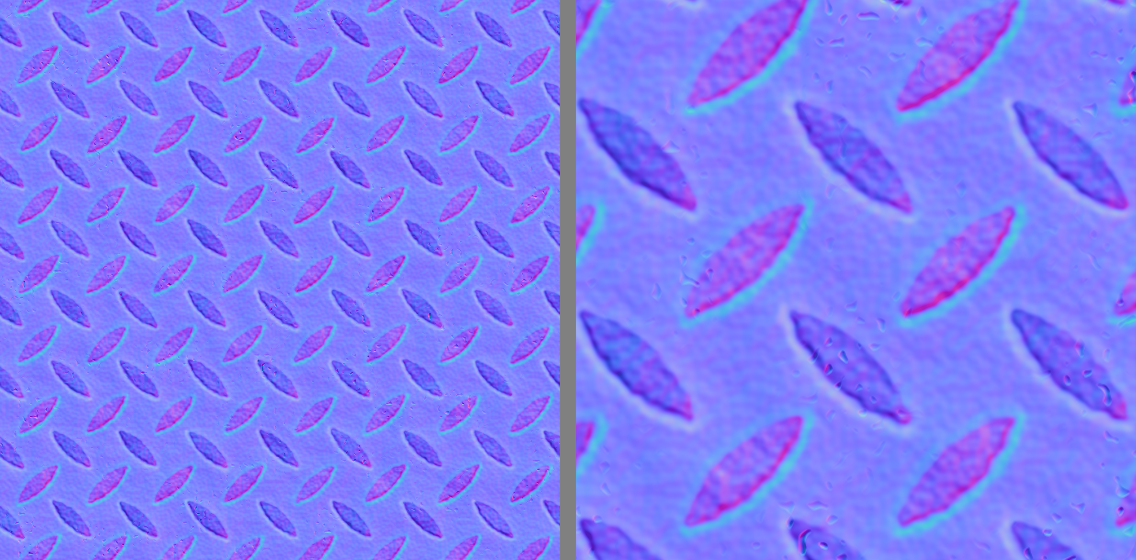
Left, the full canvas; right, a detail of the centre.
A Shadertoy shader for this texture map:

```glsl
// Tangent-space normal map of worn diamond tread plate: two interleaved grids
// of lens-shaped studs leaning opposite ways. Each stud adds a tilt profile from
// its signed distance; periodic gradient noise adds dents, pits and ragged rims.

const float TAU = 6.2831853;
const float REPEATS = 8.0;                     // studs across and down
const vec2 RISING_CENTER = vec2(0.515, 0.085); // in cells, "/" studs
const vec2 FALLING_CENTER = vec2(0.015, 0.59); // in cells, mirrored studs
const vec2 STUD_HALF = vec2(0.345, 0.083);     // half length, half width
const float STUD_ROUNDING = 0.025;
const float STUD_ANGLE = 0.755;
const float COLUMN_DRIFT = 0.045;              // slow sideways wander of columns
const float JITTER = 0.015;
const vec2 TILT_DIR = vec2(0.55, -0.83);       // downhill side of a "/" stud
const float FACE_TILT = 0.24;
const float RIM_TILT = 0.52;
const float MOAT_TILT = 0.50;
const float SKIRT_TILT = 0.075;
const float FALLING_MOAT = 0.62;               // shallower moat on mirrored studs
const float EDGE_ROUGHNESS = 0.016;
const float FACE_WEAR = 2.0;
const vec2 PLATE_TILT = vec2(0.0, -0.015);

float hash(vec2 p)
{
    uvec2 q = uvec2(ivec2(p)) * uvec2(1597334673u, 3812015801u);
    uint h = (q.x ^ q.y) * 1597334673u;
    h = (h ^ (h >> 15)) * 2246822519u;
    return float((h ^ (h >> 13)) >> 8) / 16777216.0;
}

float cornerDot(vec2 cell, vec2 offset, vec2 f, float period)
{
    float a = TAU * hash(mod(cell + offset, period) + period);
    return dot(vec2(cos(a), sin(a)), f - offset);
}

// Gradient noise over the unit square, tiling after "period" lattice cells
float gradientNoise(vec2 uv, float period)
{
    vec2 p = uv * period, c = floor(p), f = p - c;
    vec2 w = f * f * f * (f * (f * 6.0 - 15.0) + 10.0);
    vec2 e = vec2(1.0, 0.0);
    return mix(mix(cornerDot(c, e.yy, f, period), cornerDot(c, e.xy, f, period), w.x),
               mix(cornerDot(c, e.yx, f, period), cornerDot(c, e.xx, f, period), w.x), w.y);
}

// Wear height: broad dents, fine grain, sparse pits
float wearHeight(vec2 uv)
{
    float dents = 0.045 * gradientNoise(uv, 17.0) / 17.0;
    float grain = 0.04 * gradientNoise(uv, 61.0) / 61.0
                + 0.06 * gradientNoise(uv, 149.0) / 149.0;
    float scatter = smoothstep(-0.1, 0.5, gradientNoise(uv, 13.0));
    float pits = 0.4 * scatter * max(gradientNoise(uv, 127.0) - 0.3, 0.0) / 127.0;
    return dents + grain - pits;
}

vec2 wearSlope(vec2 uv)
{
    const float STEP = 0.0014;
    float h = wearHeight(uv);
    return vec2(wearHeight(uv + vec2(STEP, 0.0)) - h,
                wearHeight(uv + vec2(0.0, STEP)) - h) / STEP;
}

// Pointed lens along x, exact at its two tips
float lensDistance(vec2 p, vec2 halfSize)
{
    p = abs(p);
    float radius = dot(halfSize, halfSize) / (2.0 * halfSize.y);
    float drop = radius - halfSize.y;
    bool beyondTip = (p.x - halfSize.x) * drop > p.y * halfSize.x;
    return beyondTip ? length(p - vec2(halfSize.x, 0.0))
                     : length(p + vec2(0.0, drop)) - radius;
}

float bell(float x, float width)
{
    return exp(-x * x / (width * width));
}

// Tilt of one stud grid in xy, stud coverage in z; lean is +1 for "/", -1 mirrored
vec3 studGrid(vec2 uv, vec2 center, float lean, float ragged)
{
    vec2 p = uv * REPEATS - center;
    vec2 id = floor(p + 0.5);
    vec2 key = mod(id, REPEATS) + (lean > 0.0 ? 20.0 : 50.0);
    vec2 q = p - id;
    q.x -= COLUMN_DRIFT * cos(TAU * (id.x + 1.0) / REPEATS);
    q -= JITTER * (2.0 * vec2(hash(key), hash(key + 101.0)) - 1.0);
    q.x *= lean;

    // Local frame: x along the stud, y toward its uphill side
    float c = cos(STUD_ANGLE), s = sin(STUD_ANGLE);
    q = vec2(c * q.x + s * q.y, c * q.y - s * q.x);
    vec2 size = STUD_HALF * mix(0.95, 1.05, hash(key + 211.0));
    float d = lensDistance(q, size) - STUD_ROUNDING + EDGE_ROUGHNESS * ragged;

    float uphill = smoothstep(-0.035, 0.035, q.y);
    float face = smoothstep(0.014, -0.014, d);
    float rimWear = mix(0.7, 1.1, hash(key + 307.0)) * (1.0 + 0.5 * ragged);
    float rim = bell(d + 0.014, 0.021) * rimWear;
    float moat = bell(d - 0.032, 0.027) * (lean > 0.0 ? 1.0 : FALLING_MOAT);
    float skirt = bell(d, 0.12) * (1.0 - face);

    float tilt = FACE_TILT * face + RIM_TILT * rim * mix(1.0, 0.15, uphill)
               - MOAT_TILT * moat * mix(1.0, 0.3, uphill) - SKIRT_TILT * skirt;
    vec2 slope = tilt * TILT_DIR;
    // Mirrored studs roll off toward their lower right tip
    float tip = smoothstep(0.2, 0.36, -q.x) * face * step(lean, 0.0);
    slope += tip * vec2(-0.5, -0.12);
    return vec3(slope.x * lean, slope.y, face);
}

void mainImage(out vec4 fragColor, in vec2 fragCoord)
{
    vec2 uv = fragCoord / iResolution.xy;
    float ragged = gradientNoise(uv, 113.0) + 0.6 * gradientNoise(uv, 53.0);
    vec3 rising = studGrid(uv, RISING_CENTER, 1.0, ragged);
    vec3 falling = studGrid(uv, FALLING_CENTER, -1.0, ragged);
    float onStud = max(rising.z, falling.z);

    vec2 tilt = PLATE_TILT + rising.xy + falling.xy;
    tilt -= wearSlope(uv) * mix(1.0, FACE_WEAR, onStud);
    tilt *= min(1.0, 0.88 / max(length(tilt), 0.001));
    vec3 normal = vec3(tilt, sqrt(1.0 - dot(tilt, tilt)));
    fragColor = vec4(0.5 + 0.5 * normal, 1.0);
}
```
